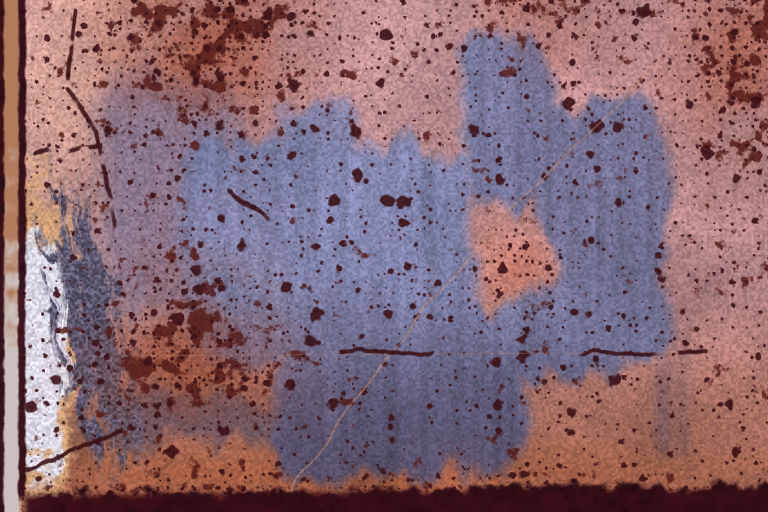
Give the GLSL for this texture, as a Shadertoy shader.

```glsl
// Weathered painted metal: pink primer, ragged blue coat, rust and scratches.
// Warped rounded boxes place the paint, soft ellipses steer the rust,
// and sine-free hash noise gives grain, pits and broken edges.

float hash(vec2 p) {
  vec3 q = fract(p.xyx * 0.1031);
  q += dot(q, q.yzx + 33.33);
  return fract((q.x + q.y) * q.z);
}

float noise(vec2 p) {
  vec2 i = floor(p), f = fract(p);
  f = f * f * (3.0 - 2.0 * f);
  return mix(mix(hash(i), hash(i + vec2(1, 0)), f.x),
             mix(hash(i + vec2(0, 1)), hash(i + 1.0), f.x), f.y);
}

float fbm(vec2 p) {
  float sum = 0.0, amp = 0.5;
  for (int i = 0; i < 5; i++, amp *= 0.5) {
    sum += amp * noise(p);
    p = mat2(1.6, 1.2, -1.2, 1.6) * p + 7.3;
  }
  return sum;
}

// Soft ellipse
float blob(vec2 p, float x, float y, float rx, float ry) {
  vec2 q = (p - vec2(x, y)) / vec2(rx, ry);
  return exp(-dot(q, q));
}

// Signed distance to a rounded box
float slab(vec2 p, float x, float y, float w, float h) {
  float r = 0.55 * min(w, h);
  vec2 q = abs(p - vec2(x, y)) - vec2(w, h) + r;
  return length(max(q, 0.0)) + min(max(q.x, q.y), 0.0) - r;
}

float cover(float d, float soft) { return 1.0 - smoothstep(-soft, soft, d); }

// Line from ends.xy to ends.zw
float stroke(vec2 p, vec4 ends, float width, float px) {
  vec2 v = ends.zw - ends.xy, q = p - ends.xy;
  return cover(length(q - v * clamp(dot(q, v) / dot(v, v), 0.0, 1.0)) - width, px);
}

// One irregular pit per grid cell, present with the given chance
float pits(vec2 p, float cells, float chance, float px) {
  vec2 g = p * cells, id = floor(g);
  vec2 centre = 0.3 + 0.4 * vec2(hash(id + 11.0), hash(id + 47.0));
  float size = hash(id + 83.0);
  float d = length(fract(g) - centre) - mix(0.09, 0.29, size * size);
  d += 0.22 * (noise(g * 5.0) - 0.5);
  return cover(d, max(px * cells, 0.06)) * step(hash(id), chance);
}

vec3 primer(vec2 p) {
  vec3 c = mix(vec3(0.61, 0.40, 0.35), vec3(0.72, 0.53, 0.54), smoothstep(0.15, 0.5, p.y));
  c = mix(c, vec3(0.81, 0.62, 0.58), blob(p, 0.12, 0.85, 0.22, 0.4));
  c = mix(c, vec3(0.78, 0.60, 0.61), 0.7 * blob(p, 0.8, 0.88, 0.2, 0.2));
  c = mix(c, vec3(0.77, 0.52, 0.48), blob(p, 1.0, 0.48, 0.1, 0.1));
  return mix(c, vec3(0.65, 0.36, 0.23), 0.7 * blob(p, 0.6, 0.07, 0.9, 0.07));
}

float blueCoat(vec2 p) {
  float d = min(slab(p, 0.64, 0.51, 0.29, 0.22), slab(p, 0.62, 0.7, 0.08, 0.1));
  d = min(d, min(slab(p, 0.99, 0.76, 0.085, 0.17), slab(p, 1.175, 0.55, 0.13, 0.25)));
  d = min(d, min(slab(p, 1.02, 0.33, 0.21, 0.08), slab(p, 0.78, 0.2, 0.25, 0.13)));
  return cover(max(d, 0.075 - length(p - vec2(1.005, 0.48))), 0.02);
}

float rustField(vec2 p) {
  float r = 0.95 * blob(p, 0.4, 0.93, 0.18, 0.19) + 0.65 * blob(p, 0.37, 0.42, 0.12, 0.09);
  r += 0.9 * blob(p, 0.37, 0.27, 0.17, 0.1) + 0.8 * blob(p, 1.45, 0.88, 0.12, 0.2);
  r += 0.5 * blob(p, 1.06, 1.0, 0.15, 0.12) + 0.4 * blob(p, 1.0, 0.46, 0.06, 0.06);
  return min(r + 0.35 * blob(p, 0.7, 0.02, 1.0, 0.06), 1.0);
}

void mainImage(out vec4 fragColor, in vec2 fragCoord) {
  float px = 1.0 / iResolution.y;
  vec2 p = fragCoord * px;
  float cloud = fbm(p * 7.0), fine = fbm(p * 42.0), grain = noise(p * 230.0);
  float drips = noise(p * vec2(70, 5));
  vec2 wobble = vec2(fbm(p * 11.0), fbm(p * vec2(24, 9) + 31.0)) - 0.48;
  vec2 ragged = p + wobble * vec2(0.07, 0.11);
  vec3 darkRust = vec3(0.23, 0.065, 0.085), grey = vec3(0.34, 0.32, 0.41);
  vec3 col = primer(p) * (0.78 + 0.44 * cloud);

  // White undercoat with a tan rim
  float white = blob(ragged, 0.075, 0.33, 0.085, 0.33) + 0.5 * (fine - 0.5);
  col = mix(col, vec3(0.82, 0.63, 0.47), smoothstep(0.2, 0.45, white));
  col = mix(col, vec3(0.87, 0.86, 0.91), smoothstep(0.5, 0.65, white));

  // Purple wash, blue coat and grey strips
  vec3 blue = mix(vec3(0.33, 0.32, 0.44), vec3(0.49, 0.51, 0.67), smoothstep(0.13, 0.48, p.y));
  blue = mix(blue, vec3(0.43, 0.43, 0.57), smoothstep(0.85, 1.1, p.x) * smoothstep(0.3, 0.5, p.y));
  col = mix(col, vec3(0.5, 0.45, 0.56), 0.8 * cover(slab(ragged, 0.33, 0.62, 0.13, 0.23), 0.045));
  col = mix(col, blue * (0.8 + 0.24 * cloud + 0.16 * drips), 0.95 * blueCoat(ragged));
  float strip = cover(slab(ragged, 0.38, 0.185, 0.15, 0.045), 0.025);
  strip = max(strip, 0.55 * drips * cover(slab(p, 1.31, 0.24, 0.03, 0.13), 0.02));
  col = mix(col, grey, strip * 0.75);

  // Scraped bristle marks
  vec2 lean = p + vec2(0.22 * (p.y - 0.36), 0);
  float scrape = blob(lean, 0.175, 0.36, 0.075, 0.26);
  float bristles = fbm(lean * vec2(75, 7) + wobble * 5.0) + 0.55 * scrape;
  col = mix(col, grey * (0.8 + 0.5 * grain), smoothstep(0.66, 0.9, bristles) * smoothstep(0.1, 0.4, scrape));

  // Rust stains, blotches and pits
  float rust = rustField(ragged);
  col = mix(col, vec3(0.58, 0.29, 0.2), 0.75 * rust * smoothstep(0.25, 0.65, cloud));
  vec3 scab = mix(vec3(0.43, 0.15, 0.1), darkRust, grain);
  col = mix(col, scab, 0.85 * smoothstep(0.7, 0.82, fine + rust * 0.28));
  float spots = 0.0, cells = 22.0;
  for (int i = 0; i < 3; i++, cells *= 1.9)
    spots = max(spots, pits(p + float(i) * 3.7, cells, 0.16 + 0.42 * rust, px));
  col = mix(col, darkRust, spots * 0.9);

  // Pale scratches: a bowed diagonal and a level line
  float u = (p.y - 0.023) / 0.909;
  float bow = 0.557 + 0.791 * u - 0.21 * u * (1.0 - u) + 0.018 * (noise(p.yy * 15.0) - 0.5);
  float pale = cover(abs(p.x - bow) * 0.75 - 0.0015, px) * step(0.0, u) * step(u, 1.0);
  pale = max(pale, 0.6 * stroke(p, vec4(0.26, 0.305, 1.5, 0.313), 0.0008, px));
  col = mix(col, vec3(0.72, 0.52, 0.43), pale * (0.45 + 0.5 * noise(p * 30.0)));

  // Dark cracks, the first six broken up
  vec4 cracks[8] = vec4[8](vec4(0.13, 0.83, 0.19, 0.74), vec4(0.19, 0.74, 0.23, 0.54),
    vec4(0.147, 0.98, 0.133, 0.85), vec4(0.07, 0.705, 0.2, 0.715), vec4(0.45, 0.63, 0.54, 0.56),
    vec4(1.14, 0.31, 1.38, 0.313), vec4(0.67, 0.312, 0.84, 0.312), vec4(0.05, 0.085, 0.24, 0.16));
  float gaps = smoothstep(0.25, 0.5, noise(p * 48.0)), crack = 0.0;
  for (int i = 0; i < 8; i++)
    crack = max(crack, stroke(p + wobble * 0.022, cracks[i], 0.004, px) * (i < 6 ? gaps : 1.0));
  col = mix(col, darkRust, crack * 0.9) * (0.86 + 0.28 * grain);

  // Left post, groove and bottom seam
  float rough = fine - 0.5, x = p.x + 0.008 * rough;
  vec3 post = mix(vec3(0.8, 0.75, 0.74), vec3(0.7, 0.48, 0.36), smoothstep(0.3, 0.65, p.y + 0.6 * rough));
  col = mix(col, post, cover(p.x - 0.038, 0.003));
  float seam = cover(p.y - 0.038 - 0.008 * p.x + 0.05 * rough, 0.009) * smoothstep(0.035, 0.06, p.x);
  float groove = cover(abs(x - 0.043) - 0.007, 0.003) * smoothstep(0.015, 0.035, p.y);
  float dark = max(max(groove, seam), cover(x - 0.008, 0.003));
  col = mix(col, vec3(0.2, 0.04, 0.08) * (0.6 + 0.7 * fine), dark * 0.95);
  fragColor = vec4(col, 1);
}
```
